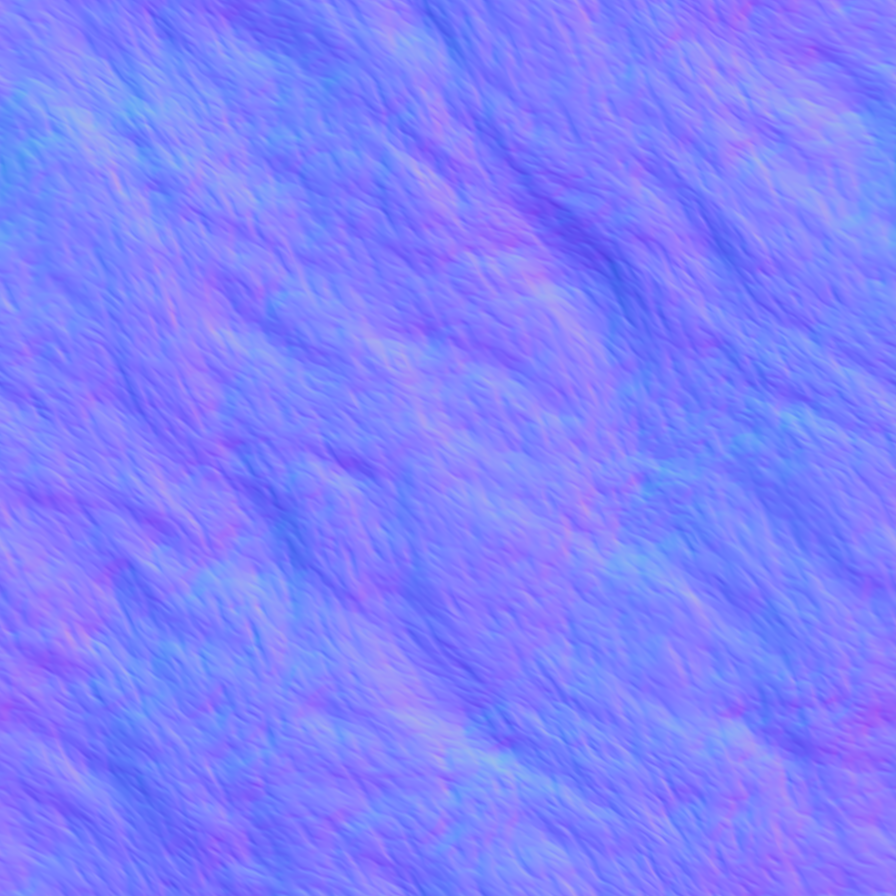
Reproduce this texture map procedurally as a Shadertoy shader.

```glsl
// Tileable tangent-space normal map of rough rock with slanted creases.

const int   OCTAVES      = 6;
const int   BASE_CELLS   = 3;       // lattice cells per tile in the first octave
const float SLOPE        = 0.112;   // steepness of the first octave
const float SLOPE_DECAY  = 0.94;    // steepness ratio between octaves
const float RIDGE        = 0.36;    // 0 = smooth bumps, 1 = sharp ridges only
const float RIDGE_ROUND  = 0.07;    // rounding of the crests
const int   WARP_CELLS   = 4;
const float WARP_AMOUNT  = 0.035;
const float SAMPLE_STEP  = 0.0014;  // half width of the slope filter
const vec2  LAYER_SHIFT  = vec2(0.37, 0.61);

// Integer hash of a cell: random vector with components in -1.2..1.2
vec2 randomGradient(ivec2 cell, int seed) {
    uint h = uint(cell.x) * 1597334677u ^ uint(cell.y) * 3812015801u ^ uint(seed) * 2798796415u;
    h = (h ^ (h >> 16)) * 2146121005u;
    h = (h ^ (h >> 15)) * 2221713035u;
    h ^= h >> 16;
    return (vec2(h & 65535u, h >> 16) / 32767.5 - 1.0) * 1.2;
}

// Contribution of one lattice corner, wrapped to the period
float corner(ivec2 cell, ivec2 offset, vec2 f, int period, int seed) {
    ivec2 wrapped = ((cell + offset) % period + period) % period;
    return dot(randomGradient(wrapped, seed), f - vec2(offset));
}

// Gradient noise that repeats every "period" cells
float wrapNoise(vec2 p, int period, int seed) {
    ivec2 cell = ivec2(floor(p));
    vec2 f = fract(p);
    vec2 w = f * f * f * (f * (f * 6.0 - 15.0) + 10.0);
    float a = corner(cell, ivec2(0, 0), f, period, seed);
    float b = corner(cell, ivec2(1, 0), f, period, seed);
    float c = corner(cell, ivec2(0, 1), f, period, seed);
    float d = corner(cell, ivec2(1, 1), f, period, seed);
    return mix(mix(a, b, w.x), mix(c, d, w.x), w.y);
}

// Whole-number shears stretch the grain downhill to the right and still tile
vec2 grain(vec2 p, int octave) {
    int kind = octave % 3;
    if (kind == 1) return vec2(p.x, p.x + p.y);
    if (kind == 2) return vec2(p.x + p.y, p.y);
    return p;
}

float rockHeight(vec2 uv) {
    // Bend the grain
    vec2 warpPos = uv * float(WARP_CELLS);
    uv += WARP_AMOUNT * vec2(wrapNoise(warpPos, WARP_CELLS, 41),
                             wrapNoise(warpPos + LAYER_SHIFT, WARP_CELLS, 42));

    // Sum octaves of partly ridged noise
    float height = 0.0;
    float slope = SLOPE;
    int cells = BASE_CELLS;
    for (int i = 0; i < OCTAVES; i++) {
        vec2 p = grain(uv, i) * float(cells) + LAYER_SHIFT * float(i + 1);
        float n = wrapNoise(p, cells, i + 7);
        float crest = -sqrt(n * n + RIDGE_ROUND * RIDGE_ROUND);
        height += mix(n, crest, RIDGE) * slope / float(cells);
        slope *= SLOPE_DECAY;
        cells *= 2;
    }
    return height;
}

void mainImage(out vec4 fragColor, in vec2 fragCoord) {
    vec2 uv = fragCoord / iResolution.xy;

    // Central differences give the surface slope
    vec2 e = vec2(SAMPLE_STEP, 0.0);
    vec2 gradient = vec2(rockHeight(uv + e.xy) - rockHeight(uv - e.xy),
                         rockHeight(uv + e.yx) - rockHeight(uv - e.yx)) / (2.0 * SAMPLE_STEP);

    // Pack the normal into colour
    vec3 normal = normalize(vec3(-gradient, 1.0));
    fragColor = vec4(normal * 0.5 + 0.5, 1.0);
}
```
